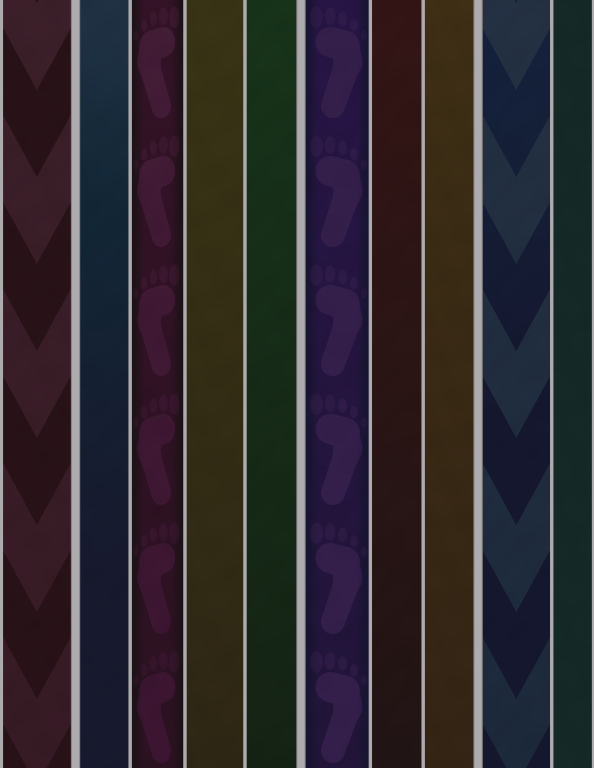
Give the GLSL for this pattern, as a WebGL 1 fragment shader.

```glsl
precision highp float;
// Dark vertical stripes split by pale rails, with chevron and footprint columns.

uniform vec2 u_resolution;

const vec2 CANVAS = vec2(596.0, 768.0);   // layout units across and down
const float CHEVRON_PERIOD = 174.0;
const float CHEVRON_START = 3.0;
const float CHEVRON_DROP = 62.0;
const float FOOT_PERIOD = 129.0;
const float FOOT_START = -2.0;
const float TOE_OPACITY = 0.6;
const float EDGE_SHADE_WIDTH = 14.0;
const float MOTTLE = 0.025;
const vec3 RAIL_LIGHT = vec3(0.68, 0.67, 0.68);
const vec3 RAIL_DARK = vec3(0.40, 0.40, 0.41);

float unitsPerPixel;

float cover(float d) {
    return 1.0 - smoothstep(-0.6, 0.6, d / unitsPerPixel);
}

float inside(float x, float left, float right) {
    return cover(max(left - x, x - right));
}

// Capsule whose radius changes from ra to rb.
float taperedCapsule(vec2 p, vec2 a, vec2 b, float ra, float rb) {
    vec2 axis = b - a;
    float h = clamp(dot(p - a, axis) / dot(axis, axis), 0.0, 1.0);
    return length(p - a - axis * h) - mix(ra, rb, h);
}

float smoothUnion(float a, float b, float k) {
    float h = max(k - abs(a - b), 0.0) / k;
    return min(a, b) - h * h * k * 0.25;
}

// Sole and five shrinking toes; y runs down from the top of the cell.
float footprint(vec2 p) {
    float ball = taperedCapsule(p, vec2(-7.0, 44.0), vec2(7.0, 48.0), 15.0, 15.5);
    float side = taperedCapsule(p, vec2(7.0, 48.0), vec2(11.0, 64.0), 15.5, 13.0);
    float heel = taperedCapsule(p, vec2(11.0, 64.0), vec2(-4.5, 108.0), 13.0, 12.0);
    float sole = smoothUnion(min(ball, side), heel, 5.0);
    float toes = 1000.0;
    for (int i = 0; i < 5; i++) {
        float n = float(i);
        vec2 center = vec2(-21.0 + 14.2 * n - 0.55 * n * n,
                           18.0 + 1.9 * (n - 0.8) * (n - 0.8));
        vec2 radius = vec2(6.5, 10.5) * pow(0.83, n);
        toes = min(toes, (length((p - center) / radius) - 1.0) * radius.x);
    }
    return max(cover(sole), TOE_OPACITY * cover(toes));
}

void stripe(inout vec3 color, float x, float left, float right, vec3 fill) {
    color = mix(color, fill, inside(x, left, right));
}

vec3 chevrons(vec2 p, float left, float right, vec3 dark, vec3 light) {
    float s = abs(2.0 * (p.x - left) / (right - left) - 1.0);
    float phase = fract((p.y - CHEVRON_START + CHEVRON_DROP * s) / CHEVRON_PERIOD);
    float d = (abs(phase - 0.5) - 0.25) * CHEVRON_PERIOD;
    // The light half of the period is centred on phase 0.25.
    d = (abs(fract(phase + 0.25) - 0.5) - 0.25) * CHEVRON_PERIOD;
    return mix(dark, light, cover(d * 0.5));
}

// Footprint column, shaded along both edges; a negative scale mirrors it.
vec3 footColumn(vec2 p, float left, float right, float scale, vec3 edge, vec3 base, vec3 foot) {
    float y = mod(p.y - FOOT_START, FOOT_PERIOD);
    float print = footprint(vec2((p.x - 0.5 * (left + right)) / scale, y));
    float depth = smoothstep(0.0, EDGE_SHADE_WIDTH, min(p.x - left, right - p.x));
    return mix(mix(edge, base, depth), foot, print * mix(0.5, 1.0, depth));
}

void thinRail(inout vec3 color, float x, float center) {
    stripe(color, x, center - 1.7, center + 1.7, RAIL_LIGHT);
}

void wideRail(inout vec3 color, float x, float center) {
    float d = abs(x - center);
    vec3 tone = mix(RAIL_LIGHT, RAIL_DARK, smoothstep(2.8, 5.2, d));
    stripe(color, x, center - 4.8, center + 4.8, tone);
}

void main() {
    vec2 p = gl_FragCoord.xy / u_resolution * CANVAS;
    p.y = CANVAS.y - p.y;
    unitsPerPixel = CANVAS.y / u_resolution.y;
    float t = p.y / CANVAS.y;
    float x = p.x;
    vec3 c = vec3(0.08, 0.16, 0.15);

    // Columns, each fading from top to bottom.
    stripe(c, x, 0.0, 73.0, chevrons(p, 3.0, 71.0, vec3(0.155, 0.07, 0.09),
        mix(vec3(0.23, 0.12, 0.16), vec3(0.21, 0.10, 0.14), t)));
    stripe(c, x, 73.0, 130.0, mix(mix(vec3(0.12, 0.19, 0.26), vec3(0.07, 0.15, 0.21),
        smoothstep(0.0, 0.3, t)), vec3(0.09, 0.10, 0.18), smoothstep(0.2, 0.8, t)));
    stripe(c, x, 130.0, 185.0, footColumn(p, 132.0, 184.0, -0.81, vec3(0.11, 0.07, 0.09),
        mix(vec3(0.20, 0.07, 0.15), vec3(0.17, 0.07, 0.13), t),
        mix(vec3(0.26, 0.11, 0.21), vec3(0.23, 0.08, 0.19), t)));
    stripe(c, x, 185.0, 245.0, mix(vec3(0.22, 0.20, 0.08), vec3(0.18, 0.15, 0.08), t));
    stripe(c, x, 245.0, 302.0, mix(vec3(0.09, 0.20, 0.10), vec3(0.08, 0.135, 0.08), t));
    stripe(c, x, 302.0, 371.0, footColumn(p, 307.0, 370.0, 1.0, vec3(0.09, 0.08, 0.19),
        mix(vec3(0.15, 0.08, 0.27), vec3(0.13, 0.08, 0.22), t), vec3(0.20, 0.12, 0.29)));
    stripe(c, x, 371.0, 424.0, mix(vec3(0.20, 0.08, 0.08), vec3(0.13, 0.08, 0.08), t));
    stripe(c, x, 424.0, 480.0, mix(vec3(0.24, 0.18, 0.08), vec3(0.20, 0.14, 0.08), t));
    stripe(c, x, 480.0, 553.0, chevrons(p, 484.0, 552.0,
        mix(vec3(0.08, 0.13, 0.23), vec3(0.08, 0.09, 0.18), smoothstep(0.0, 0.6, t)),
        mix(vec3(0.14, 0.19, 0.26), vec3(0.11, 0.16, 0.23), t)));

    // Faint uneven dye.
    c *= 1.0 + MOTTLE * sin(p.y * 0.11 + 2.0 * sin(x * 0.05)) * sin(p.y * 0.043 + x * 0.09);

    // Rails over the seams.
    thinRail(c, x, 1.4);
    wideRail(c, x, 75.8);
    thinRail(c, x, 130.6);
    thinRail(c, x, 185.6);
    thinRail(c, x, 245.8);
    wideRail(c, x, 302.0);
    thinRail(c, x, 371.6);
    thinRail(c, x, 424.6);
    wideRail(c, x, 479.7);
    thinRail(c, x, 553.6);
    thinRail(c, x, 595.5);
    gl_FragColor = vec4(c, 1.0);
}
```
